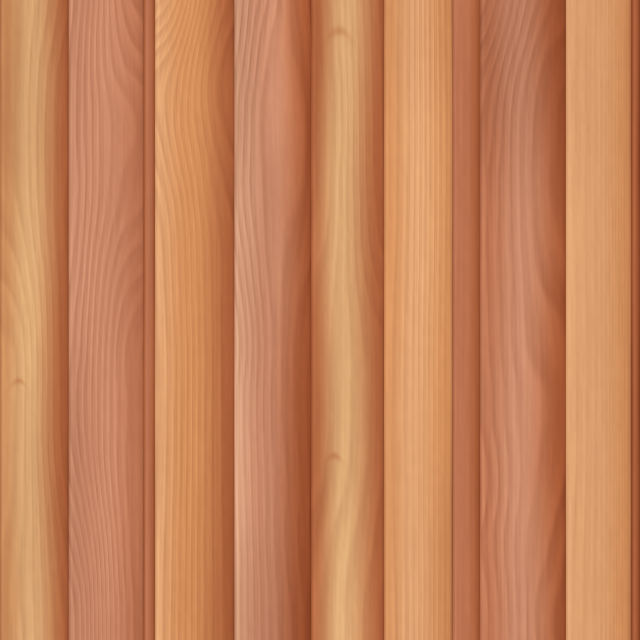
This texture is drawn by a three.js fragment shader. Its source:

```glsl
varying vec2 vUv;

const vec3 HONEY = vec3(0.85, 0.65, 0.45);
const vec3 STRAW = vec3(0.87, 0.63, 0.44);
const vec3 AMBER = vec3(0.82, 0.55, 0.35);
const vec3 BLUSH = vec3(0.82, 0.60, 0.47);
const vec3 ROSE = vec3(0.76, 0.51, 0.39);
const vec3 CLAY = vec3(0.72, 0.44, 0.31);
const vec3 RUST = vec3(0.68, 0.38, 0.23);
const vec3 UMBER = vec3(0.60, 0.31, 0.18);

float hash(vec2 p) {
  p = fract(p * vec2(0.1031, 0.1137));
  p += dot(p, p.yx + 33.33);
  return fract((p.x + p.y) * p.x * 7.31);
}

float noise(vec2 p) {
  vec2 cell = floor(p);
  vec2 f = fract(p);
  f = f * f * f * (f * (f * 6.0 - 15.0) + 10.0);
  float low = mix(hash(cell), hash(cell + vec2(1.0, 0.0)), f.x);
  float high = mix(hash(cell + vec2(0.0, 1.0)), hash(cell + vec2(1.0, 1.0)), f.x);
  return mix(low, high, f.y);
}

// Growth ring: slow rise to a pale crest, then a quick soft fall
float ring(float phase) {
  float f = fract(phase);
  return smoothstep(0.0, 0.72, f) * (1.0 - smoothstep(0.76, 1.0, f));
}

// Rings running up the board, swaying by "bend" ring widths
float grain(vec2 p, float count, float bend, float seed) {
  float sway = noise(vec2(p.x * 0.9, p.y * 2.6) + seed) - 0.5;
  float ripple = noise(vec2(p.x * 3.0, p.y * 9.0) + seed * 1.7) - 0.5;
  float spread = p.x + 0.12 * sin(p.x * 5.0 + seed);
  float fade = mix(0.35, 1.0, noise(vec2(p.x * 3.0, p.y * 3.5) + seed * 2.3));
  float wide = ring(spread * count + bend * sway + 0.12 * bend * ripple);
  float fine = ring(spread * count * 2.3 + bend * sway * 1.6);
  return (mix(wide, fine, 0.25) - 0.42) * fade;
}

// Thin vertical fibres
float fibre(vec2 p, float seed) {
  float strands = noise(vec2(p.x * 330.0, p.y * 14.0) + seed);
  float pores = noise(vec2(p.x * 210.0 + p.y * 25.0, p.y * 60.0) + seed);
  return mix(strands, pores, 0.4) - 0.5;
}

// Dark joint with a soft shadow on both sides
float seam(vec2 p, float left, float right, float seed) {
  float fromLeft = p.x - left;
  float fromRight = right - p.x;
  float wear = mix(0.6, 1.0, noise(vec2(seed, p.y * 5.0)));
  float joint = exp(-abs(fromLeft) / 0.0016) + exp(-abs(fromRight) / 0.002);
  float shadow = exp(-abs(fromRight) / 0.010);
  return wear * (0.26 * joint + 0.10 * shadow);
}

// wood: ring count, bend, ring contrast, blotch contrast
void board(inout vec3 colour, vec2 p, float left, float right,
           vec3 leftTone, vec3 midTone, vec3 rightTone, vec4 wood, float seed) {
  float u = clamp((p.x - left) / (right - left), 0.0, 1.0);
  float wander = 0.10 * (noise(vec2(seed, p.y * 3.0)) - 0.5);
  vec3 tone = mix(leftTone, midTone, smoothstep(0.0, 0.42, u + wander));
  tone = mix(tone, rightTone, smoothstep(0.46, 1.0, u + wander));

  float blotch = noise(vec2(u * 1.3, p.y * 3.2) + seed * 3.1) - 0.5;
  float light = wood.z * grain(vec2(u, p.y), wood.x, wood.y, seed);
  light += wood.w * blotch + 0.055 * fibre(p, seed);
  tone *= 1.0 + light * vec3(0.8, 1.1, 1.25);

  // Worn pale rim just inside the left joint
  tone += 0.045 * exp(-abs(p.x - left - 0.005) / 0.002);
  tone *= 1.0 - seam(p, left, right, seed) * vec3(0.8, 1.05, 1.15);
  colour = mix(colour, tone, smoothstep(left - 0.001, left + 0.001, p.x));
}

// Small curved knot mark
float knot(vec2 p, vec2 centre, float size) {
  vec2 q = (p - centre) / size;
  q.y += 0.4 * q.x * q.x;
  return exp(-dot(q * vec2(0.7, 1.5), q * vec2(0.7, 1.5)));
}

void main() {
  vec2 p = vUv;
  vec3 colour = RUST;
  vec4 smoothWood = vec4(5.0, 4.0, 0.10, 0.10);
  vec4 rosyWood = vec4(7.0, 6.5, 0.17, 0.20);
  vec4 straightWood = vec4(9.0, 0.8, 0.12, 0.05);
  vec4 plainWood = vec4(3.0, 0.5, 0.05, 0.06);
  vec4 archedWood = vec4(8.0, 1.0 + 8.0 * smoothstep(0.6, 0.95, p.y), 0.12, 0.07);

  // Boards from left to right
  board(colour, p, 0.000, 0.107, AMBER * 0.92, HONEY, RUST, smoothWood, 3.0);
  board(colour, p, 0.107, 0.224, ROSE, ROSE * 1.04, CLAY, rosyWood, 11.0);
  board(colour, p, 0.224, 0.242, RUST, CLAY, RUST, plainWood, 17.0);
  board(colour, p, 0.242, 0.366, STRAW, AMBER, RUST, archedWood, 23.0);
  board(colour, p, 0.366, 0.486, BLUSH, ROSE, UMBER * 1.04, rosyWood, 31.0);
  board(colour, p, 0.486, 0.600, RUST, HONEY, RUST, smoothWood, 41.0);
  board(colour, p, 0.600, 0.707, AMBER, STRAW, AMBER, straightWood, 47.0);
  board(colour, p, 0.707, 0.750, CLAY, CLAY * 1.04, RUST, plainWood, 53.0);
  board(colour, p, 0.750, 0.884, CLAY, ROSE, UMBER * 1.04, rosyWood, 61.0);
  board(colour, p, 0.884, 0.986, STRAW, STRAW * 0.98, AMBER, straightWood * vec4(1.6, 1.0, 0.6, 1.0), 71.0);
  board(colour, p, 0.986, 1.000, UMBER, RUST, UMBER, plainWood, 79.0);

  // Knots on the honey boards
  float marks = knot(p, vec2(0.029, 0.405), 0.007);
  marks += knot(p, vec2(0.530, 0.952), 0.011) + knot(p, vec2(0.522, 0.288), 0.008);
  colour = mix(colour, RUST, 0.4 * marks);

  gl_FragColor = vec4(clamp(colour, 0.0, 1.0), 1.0);
}
```
